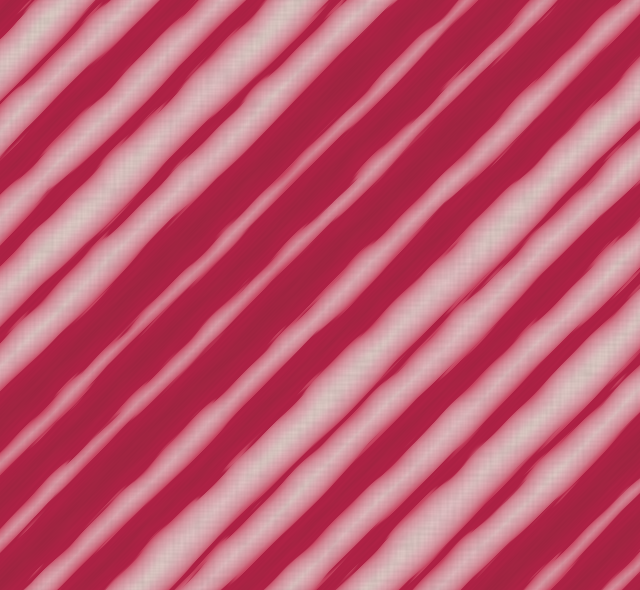
Give the GLSL for this pattern, as a WebGL 2 fragment shader.

```glsl
#version 300 es
precision highp float;
// Uneven brushed diagonal stripes, pale linen pink on crimson, in groups of eight.

#define PERIOD 1.123        // width of one group, in canvas heights
#define SLANT 1.01          // sideways run per unit of drop
#define WIDTH_SCALE 0.96    // overall stripe width
#define SWAY 0.0035         // meander of the stripe centres
#define SWELL 0.0055        // variation of the stripe widths
#define BRISTLE 0.019       // reach of the dry brush slivers
#define FADE 0.022          // depth over which pink turns pale
#define WEAVE 0.065         // strength of the linen threads

uniform vec2 u_resolution;
out vec4 outColor;

const int STRIPES = 8;
const float CENTRE[STRIPES] = float[](0.116, 0.226, 0.377, 0.508, 0.629, 0.794, 0.924, 1.079);
const float HALF_WIDTH[STRIPES] = float[](0.0565, 0.045, 0.044, 0.057, 0.046, 0.019, 0.021, 0.032);

const vec3 CRIMSON_DEEP = vec3(0.632, 0.140, 0.255);
const vec3 CRIMSON_BRIGHT = vec3(0.680, 0.130, 0.270);
const vec3 PINK_EDGE = vec3(0.780, 0.270, 0.380);
const vec3 PALE_CORE = vec3(0.855, 0.760, 0.765);
const vec3 LINEN_GREY = vec3(0.825, 0.765, 0.735);

vec2 hash2(vec2 p) {
    vec3 q = fract(p.xyx * vec3(0.1031, 0.1030, 0.0973));
    q += dot(q, q.yzx + 33.33);
    return fract((q.xx + q.yz) * q.zy);
}

// Distance to the nearest scattered cell point
float cellular(vec2 p) {
    vec2 cell = floor(p), local = fract(p);
    float nearest = 4.0;
    for (int y = -1; y <= 1; y++) {
        for (int x = -1; x <= 1; x++) {
            vec2 offset = vec2(x, y);
            vec2 toPoint = offset + hash2(cell + offset) - local;
            nearest = min(nearest, dot(toPoint, toPoint));
        }
    }
    return sqrt(nearest);
}

// Layered sines, roughly -1 to 1, different for each seed
float wave(float t, float seed) {
    return 0.5 * sin(11.0 * t + seed * 2.4)
         + 0.3 * sin(23.0 * t + seed * 5.1)
         + 0.2 * sin(47.0 * t + seed * 1.7);
}

// Depth inside the nearest stripe, negative on the ground
float stripeDepth(float across, float along) {
    float depth = -1.0;
    for (int i = 0; i < STRIPES; i++) {
        float group = round((across - CENTRE[i]) / PERIOD);
        float seed = float(i) + float(STRIPES) * group;
        float offset = across - CENTRE[i] - group * PERIOD + SWAY * wave(along, seed);
        float halfWidth = HALF_WIDTH[i] * WIDTH_SCALE + SWELL * wave(along, seed + 3.7);
        depth = max(depth, halfWidth - abs(offset));
    }
    return depth;
}

void main() {
    vec2 p = gl_FragCoord.xy / u_resolution.y;
    float drop = 1.0 - p.y;
    float across = p.x + SLANT * drop;
    float along = p.x - drop;
    float depth = stripeDepth(across, along);

    // Long slivers break up the edges in patches
    float tilted = across + 0.02 * along;
    float sliver = 0.43 - cellular(vec2(along * 4.5, tilted * 110.0) + 40.0);
    float patchiness = 0.65 + 0.35 * wave(along * 0.8, across * 6.0);
    float brushed = depth + BRISTLE * patchiness * sliver;

    // Crimson ground, brighter beside the stripes, with faint strokes
    vec3 ground = mix(CRIMSON_DEEP, CRIMSON_BRIGHT, smoothstep(-0.05, -0.005, depth));
    float stroke = cellular(vec2(along * 9.0, tilted * 170.0) + 90.0) - 0.45;
    ground *= 1.0 + 0.04 * stroke;

    // Paint paling towards the middle, greyer where it is thickest
    float paleness = 1.0 - exp(-max(depth + 0.12 * (brushed - depth), 0.0) / FADE);
    vec3 paint = mix(PINK_EDGE, PALE_CORE, paleness);
    float greyPatch = 0.5 + 0.5 * wave(along * 0.7, across * 3.0);
    paint = mix(paint, LINEN_GREY, greyPatch * smoothstep(0.03, 0.055, depth));

    // Linen threads running both ways
    float threads = cellular(vec2(p.x * 16.0, p.y * 190.0) + 20.0)
                  + cellular(vec2(p.x * 190.0, p.y * 16.0) + 60.0) - 0.9;
    paint *= 1.0 - WEAVE * threads * paleness;

    float blur = 1.5 / u_resolution.y;
    outColor = vec4(mix(ground, paint, smoothstep(-blur, blur, brushed)), 1.0);
}
```
